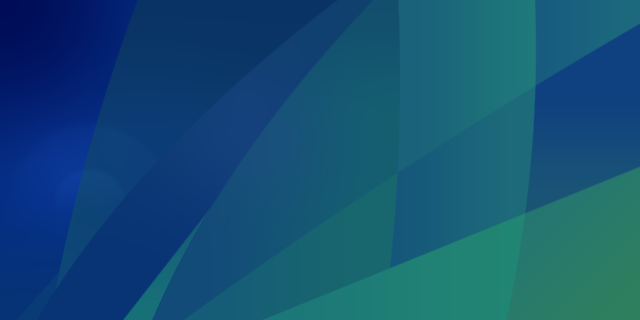
Reproduce this background procedurally as a WebGL 2 fragment shader.

```glsl
#version 300 es
precision highp float;
// Overlapping translucent curved panels fading from deep blue to sea green.
uniform vec2 u_resolution;
out vec4 fragColor;

#define EDGE_WIDTH 1.3      // edge softness, in pixel footprints
#define HAZE_STRENGTH 0.6   // violet haze over the middle band
#define RING_STRENGTH 0.025 // faint discs at the left
#define RING_CENTER vec2(0.28, 0.36)
#define HAZE_CENTER vec2(0.78, 0.58)

// Quadratic boundary: k.x + k.y t + k.z t^2
float curve(vec3 k, float t) {
    return k.x + t * (k.y + t * k.z);
}

// Antialiased coverage of the positive side of a boundary
float cover(float d) {
    return clamp(d / (EDGE_WIDTH * fwidth(d)) + 0.5, 0.0, 1.0);
}

// Two-colour ramp between positions a and b along t
vec3 ramp(vec3 from, vec3 to, float a, float b, float t) {
    return mix(from, to, smoothstep(a, b, t));
}

// Disc with a crisp upper rim that fades downwards
float disc(vec2 p, float radius) {
    vec2 q = p - RING_CENTER;
    return smoothstep(0.012, -0.012, length(q) - radius)
         * smoothstep(-0.06, radius, q.y);
}

float glow(vec2 p, vec2 center, float size) {
    vec2 q = (p - center) / size;
    return exp(-dot(q, q));
}

void main() {
    vec2 p = gl_FragCoord.xy / u_resolution.y;
    p.x *= 2.0 * u_resolution.y / u_resolution.x;

    // Upright and leaning boundaries, positive to the right
    float leftPanel  = cover(p.x - curve(vec3(0.156, 0.179, 0.095), p.y));
    float bandStart  = cover(p.x - curve(vec3(0.117, 0.575, 0.363), p.y));
    float stripStart = cover(p.x - curve(vec3(0.052, 0.880, 0.0), p.y));
    float bandEnd    = cover(p.x - curve(vec3(0.477, 0.427, 0.263), p.y));
    float sliver     = cover(p.x - curve(vec3(0.385, 0.780, 0.0), p.y));
    float column     = cover(p.x - curve(vec3(1.200, 0.132, -0.087), p.y));
    float columnEnd  = cover(p.x - curve(vec3(1.583, 0.217, -0.128), p.y));

    // Rising diagonals, positive below
    float beam  = cover(curve(vec3(-0.430, 0.778, -0.050), p.x) - p.y);
    float floorPanel = cover(curve(vec3(-0.333, 0.406, 0.0), p.x) - p.y);

    // Deep blue at the far left
    float corner = length(p - vec2(0.0, 1.0));
    vec3 color = ramp(vec3(0.0, 0.045, 0.34), vec3(0.015, 0.18, 0.51), 0.0, 0.65, corner);
    color = mix(color, vec3(0.02, 0.20, 0.46), smoothstep(0.4, 0.0, p.y));
    color += vec3(0.02, 0.03, 0.07) * glow(p, vec2(0.22, 0.47), 0.18);

    // Dusky panel
    vec3 dusk = ramp(vec3(0.05, 0.28, 0.46), vec3(0.035, 0.20, 0.39), 0.2, 1.0, p.y);
    dusk = mix(dusk, vec3(0.05, 0.23, 0.48), 0.7 * glow(p, vec2(0.45, 0.52), 0.25));
    color = mix(color, dusk, leftPanel);
    float strip = stripStart * (1.0 - bandStart) * smoothstep(0.42, 0.1, p.y);
    color = mix(color, vec3(0.05, 0.27, 0.47), 0.5 * strip);

    // Diagonal blue band and the bright sliver beside it
    vec3 band = ramp(vec3(0.03, 0.20, 0.46), vec3(0.06, 0.25, 0.43), 0.1, 1.0, p.y);
    band = mix(band, vec3(0.10, 0.27, 0.51), HAZE_STRENGTH * glow(p, HAZE_CENTER, 0.27));
    color = mix(color, band, bandStart);
    vec3 sliverColor = ramp(vec3(0.09, 0.44, 0.47), vec3(0.08, 0.35, 0.47), 0.0, 0.38, p.y);
    color = mix(color, sliverColor, sliver * (1.0 - bandEnd));

    // Teal field, greener towards the column
    vec3 teal = ramp(vec3(0.07, 0.29, 0.47), vec3(0.08, 0.37, 0.44), 0.55, 1.2, p.x);
    teal = mix(teal, vec3(0.07, 0.31, 0.43), smoothstep(0.6, 1.0, p.y));
    teal = mix(teal, vec3(0.11, 0.31, 0.50), HAZE_STRENGTH * glow(p, vec2(0.84, 0.56), 0.2));
    vec3 tealBeam = ramp(vec3(0.08, 0.36, 0.47), vec3(0.095, 0.40, 0.43), 0.6, 1.15, p.x);
    color = mix(color, mix(teal, tealBeam, beam), bandEnd);

    // Tall column, crossed by the beam
    vec3 lit = ramp(vec3(0.10, 0.38, 0.48), vec3(0.12, 0.47, 0.48), 1.25, 1.68, p.x);
    vec3 shaded = ramp(vec3(0.08, 0.34, 0.48), vec3(0.115, 0.42, 0.48), 1.2, 1.66, p.x);
    color = mix(color, mix(lit, shaded, beam), column);

    // Right side beyond the column
    vec3 sky = ramp(vec3(0.09, 0.36, 0.50), vec3(0.11, 0.41, 0.49), 1.66, 2.0, p.x);
    vec3 navy = ramp(vec3(0.10, 0.33, 0.46), vec3(0.06, 0.25, 0.50), 0.35, 0.75, p.y);
    color = mix(color, mix(sky, navy, beam), columnEnd);

    // Green foreground, olive in the lower right
    vec3 green = ramp(vec3(0.11, 0.47, 0.47), vec3(0.13, 0.52, 0.45), 0.85, 1.6, p.x);
    vec3 olive = ramp(vec3(0.14, 0.46, 0.45), vec3(0.18, 0.50, 0.37), -0.2, 0.6, p.x - p.y - 1.4);
    color = mix(color, mix(green, olive, columnEnd), floorPanel);

    // Faint nested discs
    float discs = disc(p, 0.11) + 0.6 * disc(p, 0.25);
    color += RING_STRENGTH * discs * vec3(0.5, 1.0, 1.2) * (1.0 - bandStart);

    fragColor = vec4(color, 1.0);
}
```
